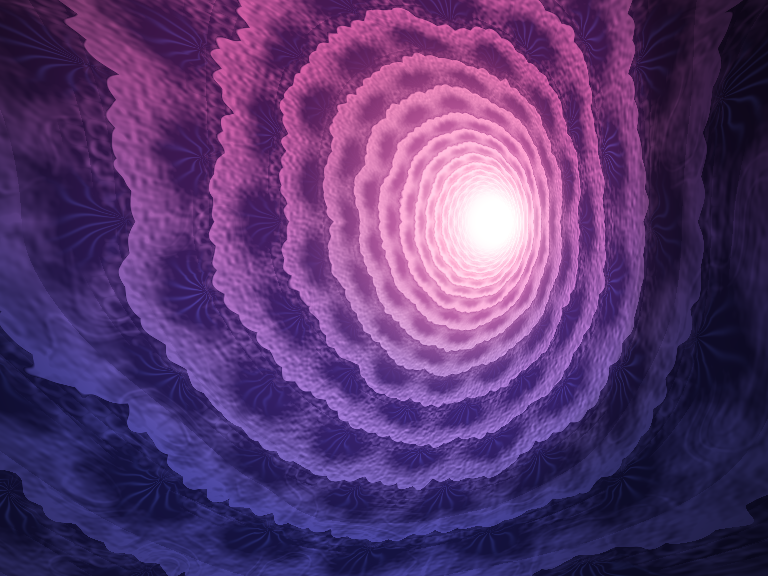
Give the GLSL for this background, as a WebGL 1 fragment shader.

```glsl
precision highp float;
// A glowing funnel of nested, scalloped rings that drift toward a white core.
// Each ring has a bright lip, dark pits with fern fans, and embossed lace;
// all of it is laid out in a skewed log-polar frame around the core.

uniform vec2 u_resolution;

#define CORE vec2(0.863, 0.615)   // glow centre, in canvas heights
#define DRIFT vec2(-0.45, 0.0)    // shift of ring centres per unit radius
#define STRETCH 1.37              // ring height over ring width
#define RING_RATE 4.17            // how quickly rings crowd inward
#define RING_SHIFT 6.25           // ring count at the main outer rim
#define PITS 14.0                 // pits and lobes around each ring
#define SCALLOP 0.14              // depth of the lobes
#define LACE 0.26                 // strength of the curled lace
#define GRAIN 0.6                 // strength of the fine leather grain
#define GLOW 0.0036               // squared radius of the core glow

const float PI = 3.14159265;

float hash(vec2 p) {
  vec3 q = fract(vec3(p.xyx) * 0.1031);
  q += dot(q, q.yzx + 33.33);
  return fract((q.x + q.y) * q.z);
}

// Value noise that wraps around the ring after a whole number of cells.
float noise(vec2 uv, float cells) {
  vec2 p = uv * cells, i = floor(p), f = fract(p);
  f = f * f * (3.0 - 2.0 * f);
  vec2 x = mod(vec2(i.x, i.x + 1.0), cells);
  float low = mix(hash(vec2(x.x, i.y)), hash(vec2(x.y, i.y)), f.x);
  float high = mix(hash(vec2(x.x, i.y + 1.0)), hash(vec2(x.y, i.y + 1.0)), f.x);
  return mix(low, high, f.y);
}

// Thin curling lines along the contours of two noise layers.
float lace(vec2 uv) {
  float wave = abs(sin(12.0 * noise(uv, 34.0) + 3.0 * noise(uv, 82.0)));
  return 1.0 - smoothstep(0.0, 0.5, wave);
}

// Overlapping round scales with a raised rim.
float scales(vec2 uv, float cells) {
  vec2 p = uv * cells;
  p.x += 0.5 * mod(floor(p.y), 2.0);
  float d = length(fract(p) - vec2(0.5, 0.35));
  return smoothstep(0.15, 0.42, d) * (1.0 - smoothstep(0.46, 0.62, d));
}

// Colour from the core outward.
vec3 ramp(float r, vec3 core, vec3 inner, vec3 middle, vec3 outer) {
  vec3 c = mix(core, inner, smoothstep(0.03, 0.13, r));
  c = mix(c, middle, smoothstep(0.1, 0.28, r));
  return mix(c, outer, smoothstep(0.25, 0.7, r));
}

void main() {
  vec2 p = gl_FragCoord.xy / u_resolution.y;
  vec2 fromCore = p - CORE, q = fromCore;

  // Bend the frame: wider at the top, drawn in at the lower left.
  float above = max(q.y, 0.0), below = max(-q.y, 0.0);
  q.x *= 1.0 - (2.1 + 0.5 * q.x) * above * above + (1.0 - 2.5 * q.x) * below * below;
  q.y -= 4.0 * below * below * below * below;

  // Radius of the drifting ellipse through this point.
  vec2 s = vec2(q.x, q.y / STRETCH);
  float along = dot(s, DRIFT), k = 1.0 - dot(DRIFT, DRIFT);
  float r = max((sqrt(along * along + k * dot(s, s)) - along) / k, 0.004);
  vec2 spoke = s - r * DRIFT;
  float turn = atan(spoke.y, -spoke.x) / (2.0 * PI) + 0.5;
  vec2 uv = vec2(turn, log(r) / (2.0 * PI));
  float detail = smoothstep(0.07, 0.3, r), outside = smoothstep(0.43, 0.5, r);

  // Ring index with lobed, slightly ragged edges.
  float lobes = 0.8 * abs(sin(PI * PITS * turn)) + 0.4 * abs(sin(PI * PITS * 5.0 * turn));
  float n = RING_RATE * inversesqrt(r) - RING_SHIFT + SCALLOP * lobes;
  n += 0.32 * (noise(uv, 22.0) - 0.5) + 0.12 * (noise(uv, 110.0) - 0.5);
  float ring = floor(n), f = n - ring;
  float blur = 0.65 / u_resolution.y * RING_RATE * pow(r, -1.5);

  // Lip, pit and shadow across one ring.
  float place = turn * PITS + 0.5 * ring, u = fract(place) - 0.5;
  float chance = hash(vec2(mod(floor(place), PITS), ring + 40.0));
  float pit = 1.0 - smoothstep(0.2, 1.0, length(vec2(u / 0.54, (f - 0.62) / 0.45)));
  float tone = mix(0.94, mix(0.48, 0.4, detail), smoothstep(0.1, 0.88, f));
  tone -= mix(0.6, 0.75, detail) * pit;
  float frill = smoothstep(0.62, 0.85, f) * (1.0 - pit);
  tone += detail * frill * 0.4 * (scales(uv, 112.0) - 0.4);
  tone *= 1.0 - 0.55 * smoothstep(0.82, 1.0, f);
  tone += 0.3 * exp(-f * f * 160.0);
  tone *= smoothstep(0.0, min(blur, 0.5), f);

  // Grain and lace relief, with large curled leaves outside the main rim.
  vec2 grainStep = vec2(0.001, -0.0017);
  float relief = LACE * (lace(uv) - 0.6 * lace(uv + 2.0 * grainStep) - 0.1) * mix(0.4, 1.0, outside);
  relief += GRAIN * (noise(uv, 400.0) - noise(uv + grainStep, 400.0)) * (1.0 - 0.4 * outside);
  vec2 leafUv = uv + 0.02 * vec2(noise(uv, 18.0), noise(uv + 0.37, 18.0));
  relief += outside * 0.36 * (scales(leafUv, 26.0) - 0.35);
  tone += detail * relief * (1.0 - 0.6 * pit);
  tone = mix(tone, 0.7, smoothstep(0.35, 0.9, blur));

  // Colours: pink above, lavender and blue below.
  vec3 lipColor = ramp(r, vec3(1.0, 0.92, 0.92), vec3(0.96, 0.7, 0.83),
                       vec3(0.69, 0.42, 0.68), vec3(0.29, 0.22, 0.47));
  vec3 pitColor = ramp(r, vec3(0.98, 0.74, 0.82), vec3(0.7, 0.36, 0.61),
                       vec3(0.27, 0.13, 0.38), vec3(0.1, 0.07, 0.22));
  vec3 color = mix(pitColor, lipColor, clamp(tone, 0.0, 1.25));
  float cool = smoothstep(0.3, -0.45, fromCore.y + 0.25 * min(fromCore.x + 0.45, 0.0));
  vec3 tint = mix(vec3(1.05, 0.75, 0.86), vec3(0.84, 1.05, 1.18), cool);
  color *= mix(vec3(1.0), tint, smoothstep(0.05, 0.25, r));

  // Fern fans rooted at the inner end of each pit.
  vec2 stem = vec2(u * 1.5 + 0.2 * (chance - 0.5), 0.88 - f);
  float fan = atan(stem.x, stem.y) * (11.0 + 6.0 * chance) + 8.0 * noise(uv, 60.0);
  float fern = pow(0.5 + 0.5 * cos(fan), 4.0) * pit * (1.0 - smoothstep(0.15, 0.6, length(stem)));
  color += vec3(0.1, 0.13, 0.26) * fern * (0.4 + 0.6 * chance) * smoothstep(0.15, 0.35, r);

  // Darker far walls and corners, then the core light.
  float farRight = outside * smoothstep(-0.1, 0.25, fromCore.x);
  float corner = smoothstep(0.48, 0.95, length(p - vec2(0.68, 0.55)));
  color *= (1.0 - 0.35 * farRight) * (1.0 - 0.45 * corner);
  float glow = exp(-dot(fromCore, fromCore) / GLOW);
  color = mix(color, vec3(1.0, 0.96, 0.92), min(glow * 1.05, 1.0));
  color += vec3(0.13, 0.07, 0.09) * exp(-dot(fromCore, fromCore) / 0.036);
  gl_FragColor = vec4(clamp(color, 0.0, 1.0), 1.0);
}
```
